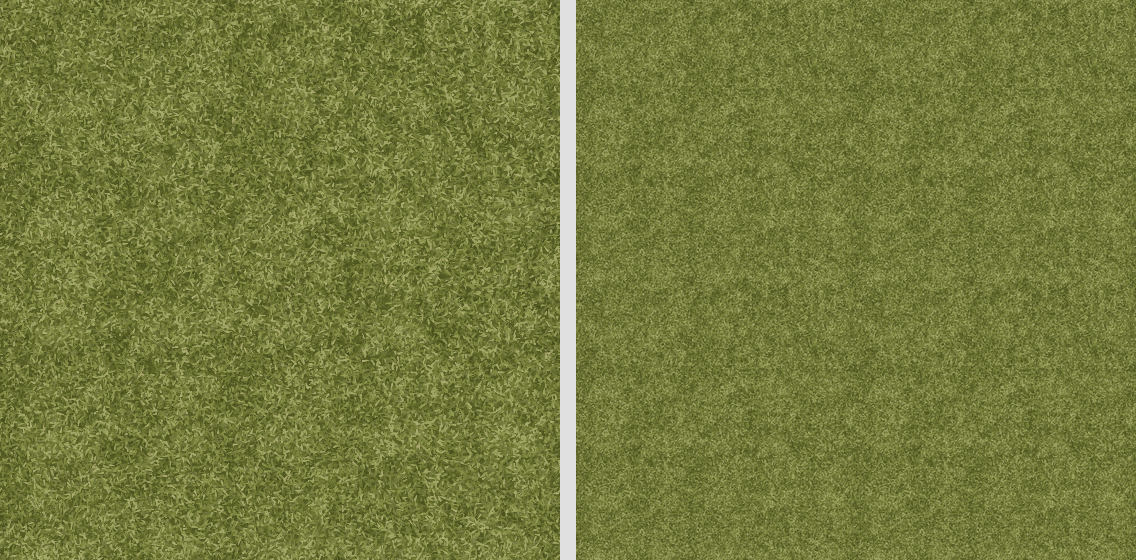
Left, the tile; right, the same tile 2 across and 2 down.
Give the GLSL for this texture, as a WebGL 2 fragment shader.

```glsl
#version 300 es
precision highp float;

uniform vec2 u_resolution;
out vec4 outColor;

const vec3 SOIL  = vec3(0.28, 0.31, 0.11);
const vec3 DEEP  = vec3(0.33, 0.36, 0.14);
const vec3 SHADE = vec3(0.41, 0.44, 0.18);
const vec3 GREEN = vec3(0.48, 0.51, 0.24);
const vec3 LIGHT = vec3(0.55, 0.58, 0.30);
const vec3 PALE  = vec3(0.64, 0.66, 0.41);
const vec3 DULL  = vec3(0.45, 0.47, 0.25);
const vec3 STRAW = vec3(0.70, 0.69, 0.46);

const float BLADE_CELLS = 120.0;
const float PATCH_TILES = 5.0;
const int LAYERS = 4;

// Integer hash: three random values in 0..1
vec3 hash3(vec2 cell, float seed) {
    uvec3 v = uvec3(ivec3(vec3(cell, seed))) * 1664525u + 1013904223u;
    v.x += v.y * v.z;
    v.y += v.z * v.x;
    v.z += v.x * v.y;
    v ^= v >> 16u;
    v.x += v.y * v.z;
    v.y += v.z * v.x;
    v.z += v.x * v.y;
    return vec3(v >> 8u) / 16777216.0;
}

// Value noise that wraps after a whole number of cells
float wrapNoise(vec2 p, float period, float seed) {
    vec2 cell = floor(p);
    vec2 f = fract(p);
    f = f * f * (3.0 - 2.0 * f);
    float a = hash3(mod(cell, period), seed).x;
    float b = hash3(mod(cell + vec2(1, 0), period), seed).x;
    float c = hash3(mod(cell + vec2(0, 1), period), seed).x;
    float d = hash3(mod(cell + vec2(1, 1), period), seed).x;
    return mix(mix(a, b, f.x), mix(c, d, f.x), f.y);
}

// Repeating tufts plus broader variation across the lawn, centred on zero
float patchTone(vec2 uv) {
    float tufts = wrapNoise(uv * PATCH_TILES * 8.0, 8.0, 11.0) - 0.5;
    float clumps = wrapNoise(uv * 56.0, 56.0, 12.0) - 0.5;
    float broad = wrapNoise(uv * 14.0, 14.0, 13.0) - 0.5;
    return 0.30 * tufts + 0.32 * clumps + 0.14 * broad;
}

// Five-step ramp from shadow to sunlit tip
vec3 grassColor(float tone) {
    float t = clamp(tone, 0.0, 1.0) * 4.0;
    vec3 color = mix(DEEP, SHADE, clamp(t, 0.0, 1.0));
    color = mix(color, GREEN, clamp(t - 1.0, 0.0, 1.0));
    color = mix(color, LIGHT, clamp(t - 2.0, 0.0, 1.0));
    return mix(color, PALE, clamp(t - 3.0, 0.0, 1.0));
}

// Coverage of a tapered blade centred on the origin
float bladeMask(vec2 p, float angle, float halfLength, float halfWidth, float pixel) {
    vec2 dir = vec2(cos(angle), sin(angle));
    float along = clamp(dot(p, dir), -halfLength, halfLength);
    float width = halfWidth * (1.0 - 0.45 * along / halfLength);
    float d = length(p - dir * along) - width;
    return 1.0 - smoothstep(-0.5 * pixel, 0.5 * pixel, d);
}

// Lay one sheet of scattered blades over the colour below
vec3 addBlades(vec3 color, vec2 uv, float layer, float tuft, float pixel) {
    vec2 p = uv * BLADE_CELLS + layer * vec2(0.37, 0.61);
    vec2 home = floor(p);
    float depth = layer / float(LAYERS - 1);
    for (int y = -1; y <= 1; y++) {
        for (int x = -1; x <= 1; x++) {
            vec2 cell = home + vec2(x, y);
            vec2 id = mod(cell, BLADE_CELLS);
            vec3 place = hash3(id, 20.0 + layer);
            vec3 look = hash3(id, 40.0 + layer);
            float halfLength = mix(0.30, 0.62, look.x);
            float mask = bladeMask(p - cell - place.xy, place.z * 6.2832,
                                   halfLength, 0.16, pixel);
            float tone = look.y * 1.05 + tuft + mix(-0.20, 0.02, depth);
            vec3 blade = grassColor(tone);
            blade = mix(blade, DULL, 0.75 * step(look.z, 0.16));
            blade = mix(blade, STRAW, 0.8 * step(0.95, look.z));
            color = mix(color, blade, mask);
        }
    }
    return color;
}

void main() {
    vec2 uv = gl_FragCoord.xy / u_resolution;
    float pixel = BLADE_CELLS / min(u_resolution.x, u_resolution.y);
    float tuft = patchTone(uv);

    // Shaded ground under the blades
    vec3 color = mix(SOIL, SHADE, clamp(0.35 + 2.0 * tuft, 0.0, 1.0));
    for (int i = 0; i < LAYERS; i++) {
        color = addBlades(color, uv, float(i), tuft, pixel);
    }
    outColor = vec4(color, 1.0);
}
```
